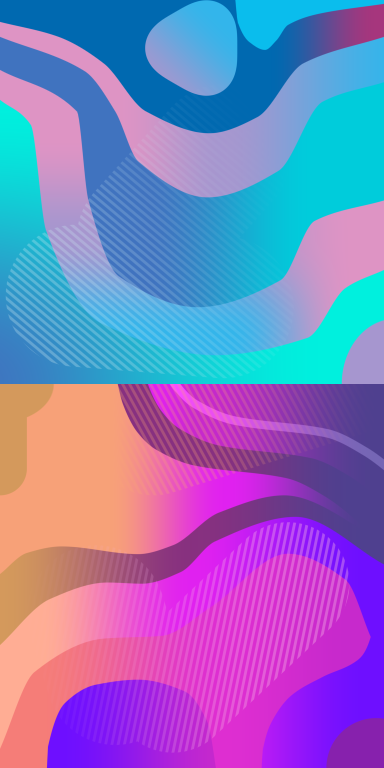
Write a Shadertoy shader that draws this background.

```glsl
// Two stacked panels of flowing gradient waves with hatched blobs: cool above, warm below.
const vec3 NAVY = vec3(0, 0.41, 0.69), BLUE = vec3(0.25, 0.45, 0.75), SKY = vec3(0.2, 0.71, 0.92);
const vec3 CYAN = vec3(0, 0.8, 0.86), MINT = vec3(0, 0.94, 0.87), PINK = vec3(0.87, 0.58, 0.77);
const vec3 LILAC = vec3(0.65, 0.59, 0.81), CRIMSON = vec3(0.65, 0.21, 0.49);
const vec3 PEACH = vec3(0.97, 0.63, 0.47), TAN = vec3(0.83, 0.6, 0.36), CORAL = vec3(0.96, 0.49, 0.47);
const vec3 PLUM = vec3(0.53, 0.19, 0.5), INDIGO = vec3(0.31, 0.25, 0.56);
const vec3 MAGENTA = vec3(0.88, 0.13, 0.94), ORCHID = vec3(0.78, 0.16, 0.8), VIOLET = vec3(0.43, 0.06, 1);

// Lengths are percents of the canvas width, with y pointing down in each panel
float fill(float d) {
    return smoothstep(0.7, -0.7, d * iResolution.x / 100.0);
}

void paint(inout vec3 col, vec3 tint, float d) {
    col = mix(col, tint, fill(d));
}

vec3 ramp(float t, vec3 a, vec3 b, vec3 c, vec3 stops) {
    return mix(mix(a, b, smoothstep(stops.x, stops.y, t)), c, smoothstep(stops.y, stops.z, t));
}

float slope(vec2 a, vec2 b) {
    return (b.y - a.y) / (b.x - a.x);
}

float tangent(float s, float r) {
    return s * r <= 0.0 ? 0.0 : 2.0 * s * r / (s + r);
}

// Signed distance to a monotone cubic through eight knots, negative under the curve
float wave(vec2 p, mat4x2 a, mat4x2 b) {
    vec2 k[8] = vec2[8](a[0], a[1], a[2], a[3], b[0], b[1], b[2], b[3]);
    float y = p.x < k[0].x ? k[0].y : k[7].y, dy = 0.0;
    for (int i = 0; i < 7; i++) {
        if (p.x < k[i].x || p.x >= k[i + 1].x) continue;
        float h = k[i + 1].x - k[i].x, t = (p.x - k[i].x) / h;
        float s = slope(k[i], k[i + 1]), m = s, n = s;
        if (i > 0) m = tangent(slope(k[i - 1], k[i]), s);
        if (i < 6) n = tangent(s, slope(k[i + 1], k[i + 2]));
        float c = 3.0 * s - 2.0 * m - n, d = m + n - 2.0 * s;
        y = k[i].y + h * t * (m + t * (c + t * d));
        dy = m + t * (2.0 * c + 3.0 * d * t);
    }
    return (y - p.y) / sqrt(1.0 + dy * dy);
}

float ellipse(vec2 p, vec2 r) {
    return (length(p / r) - 1.0) * min(r.x, r.y);
}

float capsule(vec2 p, vec2 a, vec2 b, float r) {
    vec2 ab = b - a;
    return length(p - a - ab * clamp(dot(p - a, ab) / dot(ab, ab), 0.0, 1.0)) - r;
}

float hatch(vec2 p, float angle) {
    float u = dot(p, vec2(cos(angle), sin(angle))) / 1.6;
    return fill((abs(fract(u) - 0.5) - 0.23) * 1.6);
}

vec3 coolPanel(vec2 p) {
    // Backdrop, hanging drop and pebble
    vec3 col = mix(NAVY, CRIMSON, smoothstep(70.0, 98.0, p.x));
    paint(col, vec3(0.04, 0.74, 0.93), -wave(p, mat4x2(61, -3, 62, 6, 65, 11, 69, 13),
        mat4x2(72, 10.5, 75, 6.5, 83, 3.6, 100, 1)));
    vec2 q = p - vec2(51, 12.5);
    float pebble = length(q) - 12.0 + 1.2 * cos(3.0 * atan(q.y, q.x));
    paint(col, mix(LILAC, SKY, smoothstep(-22.0, 14.0, q.x - q.y)), pebble);

    // Bands, each covering the one above
    paint(col, ramp(p.x, PINK, LILAC, SKY, vec3(30, 58, 105)),
        wave(p, mat4x2(0, 5.7, 15, 9.5, 27, 16.5, 38, 29), mat4x2(54.5, 34.7, 67, 30.5, 79, 16.5, 100, 9.6)));
    paint(col, mix(BLUE, CYAN, smoothstep(38.0, 82.0, p.x)),
        wave(p, mat4x2(0, 9.6, 22, 18.5, 30, 29, 36, 42), mat4x2(54, 51.4, 72.5, 44.5, 84, 26.5, 100, 21.4)));
    vec3 tint = ramp(p.y, PINK, LILAC, SKY, vec3(36, 62, 88));
    paint(col, mix(tint, PINK, smoothstep(60.0, 92.0, p.x)),
        wave(p, mat4x2(0, 18.2, 20, 29, 23, 52, 31, 72), mat4x2(51.5, 80, 73, 73, 82, 57.5, 100, 52.2)));
    tint = mix(BLUE, MINT, smoothstep(-10.0, 85.0, p.x));
    paint(col, mix(MINT, tint, smoothstep(25.0, 100.0, p.y)),
        wave(p, mat4x2(0, 26, 8, 32.5, 12, 60, 26, 84), mat4x2(56, 92.5, 80, 88, 90, 75, 100, 70.3)));
    paint(col, LILAC, ellipse(p - vec2(103, 100), vec2(14, 17)));

    // Hatching, fading to the upper right
    float area = min(capsule(p, vec2(20, 77), vec2(58, 80), 18.5), capsule(p, vec2(38, 62), vec2(58, 40), 18.0));
    float fade = 0.3 * smoothstep(95.0, 10.0, p.x + 0.5 * (80.0 - p.y));
    return mix(col, vec3(0.8, 0.92, 0.95), fade * fill(area) * hatch(p, 2.27));
}

float swirl(vec2 p) {
    return wave(p, mat4x2(36.5, -8, 38.5, 0, 42, 7, 47, 11.8), mat4x2(57, 16, 81, 19.3, 91, 24, 108, 38));
}

vec3 warmPanel(vec2 p) {
    // Backdrop, side tab and nested swirl
    vec3 col = ramp(p.x, PEACH, MAGENTA, INDIGO, vec3(28, 59, 95));
    paint(col, TAN, min(ellipse(p, vec2(14, 10)), capsule(p, vec2(0), vec2(0, 22), 7.0)));
    paint(col, mix(PLUM, INDIGO, smoothstep(55.0, 92.0, p.x)), -swirl(p + vec2(6.5, -5.2)));
    paint(col, ramp(p.x, MAGENTA, ORCHID, INDIGO, vec3(40, 52, 98)), -swirl(p));
    col += 0.15 * fill(abs(swirl(p + vec2(-4, 6.5))) - 1.1);

    // Rolling bands
    paint(col, ramp(p.x, TAN, PLUM, INDIGO, vec3(0, 50, 95)),
        wave(p, mat4x2(0, 49.5, 7, 44, 16, 42.3, 36, 44.3), mat4x2(45, 42, 57, 33.5, 74, 29, 100, 41)));
    paint(col, ramp(p.x, vec3(1, 0.68, 0.58), MAGENTA, VIOLET, vec3(10, 50, 96)),
        wave(p, mat4x2(0, 68, 13, 56, 28, 51.7, 37, 52), mat4x2(47, 49, 56, 41, 77, 34.6, 100, 47)));

    // Large blob between two curves, then the hill and corner disc
    float top = wave(p, mat4x2(0, 95, 9, 75, 27, 66.3, 42, 65.6), mat4x2(55, 58, 75, 44.2, 90, 51, 96.6, 66));
    float base = wave(p, mat4x2(67.9, 104, 68.5, 95, 71, 87.5, 76, 81), mat4x2(84, 76.3, 93, 72, 96.5, 66, 97, 45));
    paint(col, ramp(p.x, CORAL, vec3(0.87, 0.18, 0.82), ORCHID, vec3(10, 58, 92)), max(top, -base));
    paint(col, mix(VIOLET, ORCHID, smoothstep(15.0, 60.0, p.x)),
        wave(p, mat4x2(12, 105, 12.6, 94, 17, 83, 25, 78.3), mat4x2(36, 77, 48, 80, 54, 88, 57, 105)));
    paint(col, vec3(0.53, 0.13, 0.68), ellipse(p - vec2(98, 100), vec2(13)));

    // Hatching on the swirl and on the blob
    float area = capsule(p, vec2(40, 12), vec2(95, -5), 17.0);
    col = mix(col, PEACH, 0.28 * smoothstep(100.0, 50.0, p.x) * fill(area) * hatch(p, -0.5));
    area = min(capsule(p, vec2(75, 52), vec2(45, 80), 16.0), capsule(p, vec2(25, 60), vec2(30, 76), 18.0));
    return mix(col, vec3(0.96, 0.7, 0.9), 0.38 * smoothstep(0.0, 80.0, p.x) * fill(area) * hatch(p, 0.2));
}

void mainImage(out vec4 fragColor, in vec2 fragCoord) {
    vec2 p = fragCoord / iResolution.xy * vec2(100, 200);
    vec3 col = p.y > 100.0 ? coolPanel(vec2(p.x, 200.0 - p.y)) : warmPanel(vec2(p.x, 100.0 - p.y));
    fragColor = vec4(col, 1.0);
}
```
